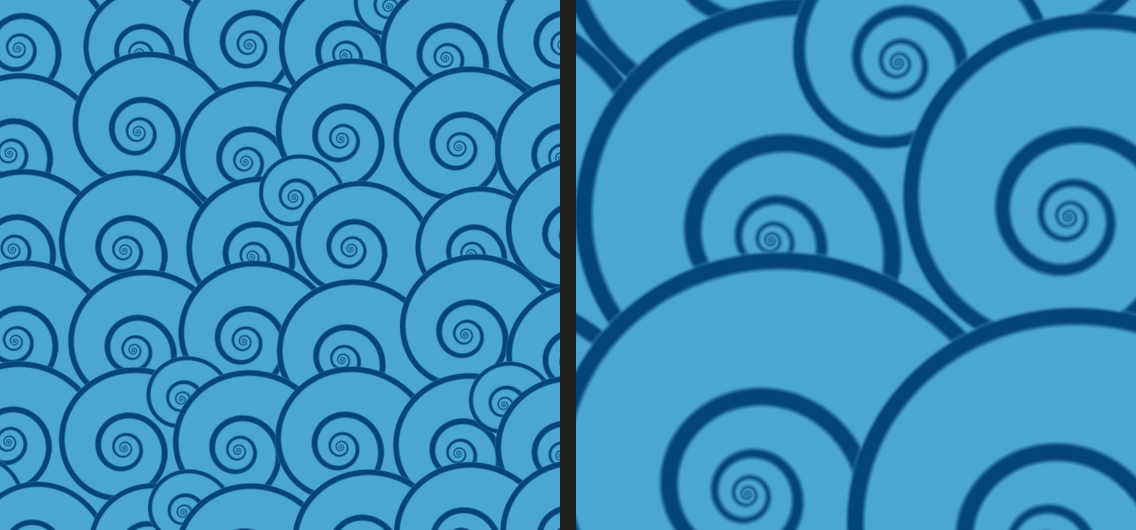
Left, the full canvas; right, a detail of the centre.
Reproduce this pattern procedurally as a Shadertoy shader.

```glsl
const float TAU = 6.2831853;
const float GROWTH = 2.4;            // radius gain per turn
const float MOUTH_RADIUS = 0.0755;   // arm radius where the outer turn begins
const float MOUTH_TURN = 0.04;       // direction of the mouth, in turns
const vec2 SPACING = vec2(0.206, 0.19);
const vec2 ORIGIN = vec2(-0.062, 0.058);
const vec3 WATER = vec3(0.30, 0.65, 0.83);
const vec3 INK = vec3(0.01, 0.265, 0.48);

float hash(vec2 p) {
    return fract(sin(dot(p, vec2(127.1, 311.7))) * 43758.5453);
}

vec2 hash2(vec2 p) {
    return vec2(hash(p), hash(p + 19.7));
}

// Opaque shell bounded by the last turn of a logarithmic spiral
vec3 paintShell(vec3 under, vec2 p, float size, float soft) {
    float radius = max(length(p), 1e-5);
    float turn = fract(-atan(p.y, p.x) / TAU - MOUTH_TURN) + MOUTH_TURN;
    float outer = MOUTH_RADIUS * size * pow(GROWTH, turn);

    // Nearest arm, never beyond the outer one
    float arm = min(round(log(radius / outer) / log(GROWTH)), 0.0);
    float armRadius = outer * pow(GROWTH, arm);
    float halfWidth = min(0.0056 * sqrt(size), 0.11 * armRadius);

    float line = 1.0 - smoothstep(-soft, soft, abs(radius - armRadius) - halfWidth);
    float body = 1.0 - smoothstep(-soft, soft, radius - outer - halfWidth);
    return mix(under, mix(WATER, INK, line), body);
}

// One full shell, sometimes with a small one peeping out behind it
vec3 paintCell(vec3 under, vec2 p, vec2 cell, float soft) {
    vec2 jitter = (hash2(cell) - 0.5) * vec2(0.05, 0.06);
    vec2 local = p - ORIGIN - (cell + 0.5) * SPACING - jitter;
    float size = hash(cell + 5.3) > 0.85 ? 0.84 : 1.0;
    vec3 color = under;
    if (hash(cell + 41.9) > 0.8) {
        color = paintShell(color, local - vec2(-0.107, 0.097), 0.53, soft);
    }
    return paintShell(color, local, size, soft);
}

void mainImage(out vec4 fragColor, in vec2 fragCoord) {
    vec2 p = fragCoord / iResolution.y;
    float soft = max(0.0022, 1.0 / iResolution.y);
    vec2 home = floor((p - ORIGIN) / SPACING);
    vec3 color = WATER;

    // Lower rows cover upper ones, right shells cover left ones
    for (int row = 1; row >= -1; row--) {
        for (int column = -1; column <= 1; column++) {
            color = paintCell(color, p, home + vec2(column, row), soft);
        }
    }
    fragColor = vec4(color, 1.0);
}
```
